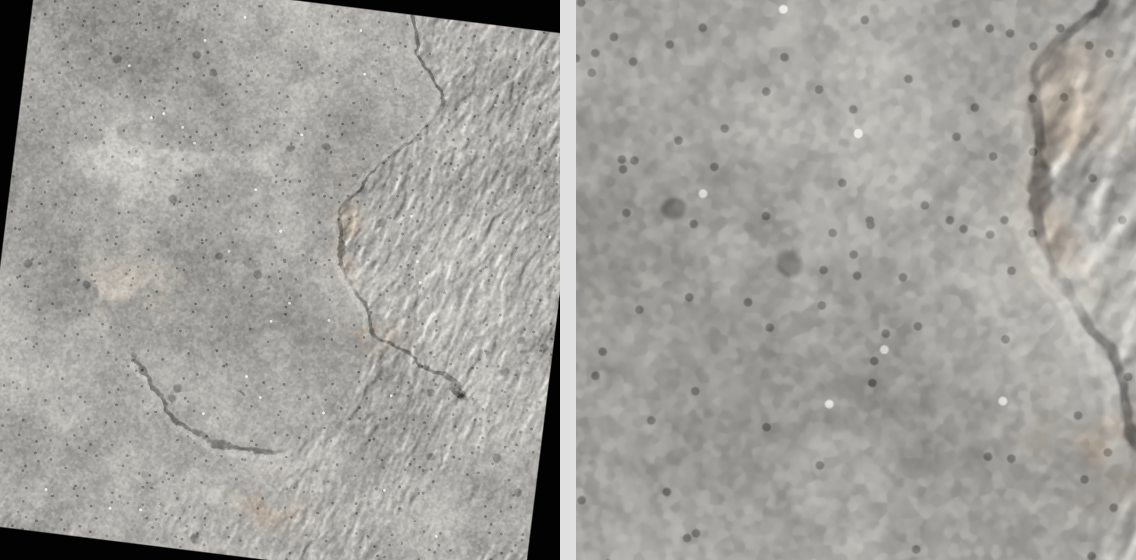
Left: the whole. Right: its middle third, enlarged.
This texture is drawn by a Shadertoy shader. Its source:

```glsl
// Weathered grey concrete slab, smooth on the left and chipped on the right, tilted on black.
const vec3 BACKDROP = vec3(0.008);
const vec3 STONE_TINT = vec3(1.006, 1.0, 0.974);
const vec3 RUST_TINT = vec3(1.05, 0.98, 0.90);
const float BASE_TONE = 0.657;
const float SLAB_TILT = 0.123;
const float SLAB_HALF = 0.499;
const float BLOTCH_GAIN = 0.25;
const float GRAIN_GAIN = 0.17;
const float STREAK_GAIN = 0.27;
const vec2 STREAK_DIR = vec2(0.45, 0.893);
const vec2 STREAK_FREQ = vec2(88.0, 36.0);   // across, along
const vec2 ARC_CENTRE = vec2(0.49, 0.45);
const float ARC_RADIUS = 0.26;

vec3 hash3(vec2 p) {
    vec3 q = fract(p.xyx * vec3(0.1031, 0.1030, 0.0973));
    q += dot(q, q.yxz + 33.33);
    return fract((q.xxy + q.yzz) * q.zyx);
}

// Cellular noise: x = smooth blend of cell values, y = nearest distance, z = nearest id
vec3 cells(vec2 p) {
    vec2 base = floor(p);
    float sum = 0.0, weights = 0.0, nearest = 9.0, id = 0.0;
    for (int j = -1; j <= 1; j++)
    for (int i = -1; i <= 1; i++) {
        vec2 cell = base + vec2(i, j);
        vec3 h = hash3(cell + 57.0);
        vec2 d = cell + h.xy - p;
        float d2 = dot(d, d);
        float w = exp(-5.0 * d2);
        sum += w * h.z;
        weights += w;
        if (d2 < nearest) { nearest = d2; id = h.z; }
    }
    return vec3(sum / weights, sqrt(nearest), id);
}

float layered(vec2 p) {
    float sum = 0.0, amp = 0.53;
    for (int i = 0; i < 4; i++) {
        sum += amp * cells(p).x;
        p = mat2(1.6, 1.2, -1.2, 1.6) * p + 17.3;
        amp *= 0.5;
    }
    return sum;
}

// Small chips: cells whose id passes the threshold, drawn as ragged dots
float chips(vec2 p, float rarity, float radius) {
    vec3 c = cells(p);
    return step(rarity, c.z) * (1.0 - smoothstep(radius * 0.5, radius, c.y));
}

float streaks(vec2 p) {
    vec2 q = vec2(dot(p, vec2(STREAK_DIR.y, -STREAK_DIR.x)), dot(p, STREAK_DIR));
    return cells(q * STREAK_FREQ).x + 0.5 * cells(q * STREAK_FREQ * 1.9 + 31.0).x;
}

// Left border of the chipped area, as x over the distance from the top
float chippedEdge(float down) {
    return 0.735 + 0.05 * smoothstep(0.08, 0.18, down)
                 - 0.178 * smoothstep(0.17, 0.39, down)
                 + 0.055 * smoothstep(0.46, 0.60, down)
                 - 0.17 * smoothstep(0.61, 0.90, down);
}

float line(float dist, float width) {
    return 1.0 - smoothstep(width * 0.3, width, abs(dist));
}

float spot(vec2 p, vec2 centre, vec2 size) {
    vec2 d = (p - centre) / size;
    return exp(-dot(d, d));
}

void mainImage(out vec4 fragColor, in vec2 fragCoord) {
    vec2 p = fragCoord / iResolution.xy;
    float pixel = 1.0 / iResolution.y;
    float down = 1.0 - p.y;

    // Noise layers shared by every part
    float blotch = layered(p * 5.0);
    float ragged = layered(p * 22.0 + 9.0);
    float grain = 0.6 * cells(p * 210.0).x + 0.4 * cells(p * 95.0 + 5.0).x;
    vec2 warped = p + 0.014 * (vec2(blotch, ragged) - 0.5);

    // Chipped area, breaking into patches towards the bottom
    float side = p.x - chippedEdge(down) + 0.035 * (ragged - 0.5);
    float low = smoothstep(0.62, 0.78, down);
    float patches = smoothstep(0.42, 0.58, layered(p * 7.0 + 40.0));
    float band = exp(-pow(side / 0.10, 2.0));
    float rough = smoothstep(-0.008 - 0.05 * low, 0.010 + 0.04 * low, side);
    rough *= mix(1.0, max(0.25 + 0.6 * patches, band), low);
    rough = max(rough, 0.6 * patches * smoothstep(0.82, 0.97, down));

    // Smooth cement with clouds and pale worn patches
    float tone = BASE_TONE + BLOTCH_GAIN * (blotch - 0.5);
    float worn = spot(p, vec2(0.26, 0.72), vec2(0.15, 0.06))
               + spot(p, vec2(0.21, 0.49), vec2(0.11, 0.06));
    worn *= smoothstep(0.42, 0.60, ragged);
    tone += 0.08 * worn + 0.05 * (down - 0.55);
    tone -= 0.035 * spot(p, vec2(0.40, 0.87), vec2(0.30, 0.16));
    tone += 0.12 * (ragged - 0.5) + GRAIN_GAIN * (grain - 0.5);

    // Slanted ridges lit from the upper left
    float relief = streaks(warped) - streaks(warped + vec2(-0.004, 0.003));
    tone += rough * (STREAK_GAIN * relief + 0.01);

    // Cracks: chipped border, its branch to the right, and the lower arc
    float upper = 1.0 - smoothstep(0.58, 0.64, down);
    float gaps = smoothstep(0.36, 0.56, layered(p * 16.0 + 70.0));
    float crack = line(side - 0.002, 0.006) * upper * (0.4 + 0.6 * gaps);
    float branch = down - 0.585 - 0.65 * (p.x - 0.65) + 0.04 * (ragged - 0.5);
    crack += line(branch, 0.006) * smoothstep(0.63, 0.66, p.x) * gaps;
    float arc = length(p - ARC_CENTRE) - ARC_RADIUS + 0.035 * (ragged - 0.5);
    float arcSpan = smoothstep(0.62, 0.65, down) * (1.0 - smoothstep(0.46, 0.54, p.x));
    crack += line(arc, 0.006) * arcSpan * (0.35 + 0.65 * gaps);
    float lip = line(side + 0.008, 0.009) * upper + line(arc - 0.009, 0.009) * arcSpan;
    tone += 0.06 * lip - 0.20 * min(crack, 1.0);

    // Pits, larger chips and bright specks
    tone -= 0.17 * chips(p * 60.0, 0.78, 0.20);
    tone -= 0.16 * chips(warped * 16.0 + 3.0, 0.93, 0.16);
    tone += 0.25 * chips(p * 38.0 + 80.0, 0.975, 0.13);

    // Rusty earth near the border and in the lower hollow
    float rust = spot(p, vec2(0.625, 0.57), vec2(0.025, 0.09))
               + spot(p, vec2(0.66, 0.40), vec2(0.05, 0.025))
               + spot(p, vec2(0.48, 0.095), vec2(0.05, 0.04))
               + 0.5 * spot(p, vec2(0.22, 0.49), vec2(0.10, 0.05));
    rust = min(rust, 1.0) * smoothstep(0.36, 0.56, ragged);
    tone -= 0.05 * rust;
    vec3 stone = clamp(tone, 0.22, 0.92) * mix(STONE_TINT, RUST_TINT, rust);

    // Tilted square outline
    float c = cos(SLAB_TILT), s = sin(SLAB_TILT);
    vec2 tilted = abs(mat2(c, s, -s, c) * (p - 0.5));
    float outline = max(tilted.x, tilted.y) - SLAB_HALF;
    fragColor = vec4(mix(stone, BACKDROP, smoothstep(-pixel, pixel, outline)), 1.0);
}
```
